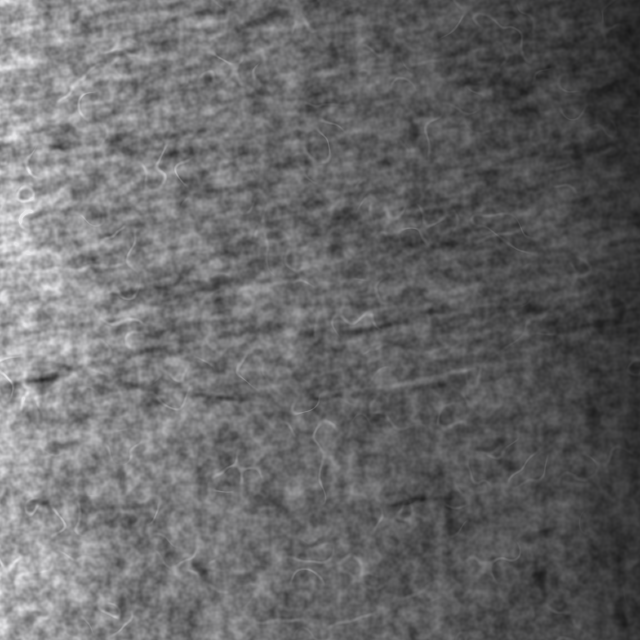
Reproduce this texture procedurally as a three.js fragment shader.

```glsl
// Worn grey stone wall, lit from the left, with slanted streaks, pits, cracks and pale threads.
#define CONTRAST 0.52
#define GRAIN_SCALE 72.0
#define STREAK_ANGLE 0.2
#define STREAK_AMOUNT 0.6
#define PIT_GRID 9.0
#define PIT_SHARE 0.38
#define PIT_DEPTH 0.36
#define THREAD_GLOW 0.26
#define CRACK_COUNT 16
#define CRACK_DEPTH 0.27
#define TINT vec3(0.997, 0.997, 1.008)

varying vec2 vUv;

vec2 hash2(vec2 p) {
  vec3 q = fract(p.xyx * vec3(0.1031, 0.1030, 0.0973));
  q += dot(q, q.yzx + 33.33);
  return fract((q.xx + q.yz) * q.zy);
}

float cornerSlope(vec2 cell, vec2 offset) {
  float angle = 6.2832 * hash2(cell + 17.0).x;
  return dot(vec2(cos(angle), sin(angle)), offset);
}

// Gradient noise, centred on zero
float noise(vec2 p) {
  vec2 i = floor(p), f = fract(p);
  vec2 u = f * f * f * (f * (f * 6.0 - 15.0) + 10.0);
  vec2 e = vec2(1.0, 0.0);
  float low = mix(cornerSlope(i, f), cornerSlope(i + e.xy, f - e.xy), u.x);
  float high = mix(cornerSlope(i + e.yx, f - e.yx), cornerSlope(i + 1.0, f - 1.0), u.x);
  return mix(low, high, u.y);
}

vec2 rotate(vec2 p, float angle) {
  float c = cos(angle), s = sin(angle);
  return vec2(c * p.x + s * p.y, c * p.y - s * p.x);
}

// Side light: bright left rim, steady fall, dark right edge
float lighting(vec2 p) {
  float light = 0.555 - 0.31 * p.x + 0.13 * exp(-9.0 * p.x);
  light -= 0.05 * smoothstep(0.85, 1.0, p.x);
  return light - 0.04 * smoothstep(0.6, 1.0, p.y) * smoothstep(0.2, 0.8, p.x);
}

// Clouds, grain, and streaks that turn from slanted above to upright below
float surface(vec2 p) {
  float clouds = 0.4 * noise(p * 7.0 + 3.0) + 0.45 * noise(p * 19.0 + 8.0);
  float grain = 0.5 * noise(p * 0.5 * GRAIN_SCALE + 5.0) + 0.6 * noise(p * GRAIN_SCALE)
              + 0.32 * noise(p * 2.0 * GRAIN_SCALE + 9.0);
  vec2 s = rotate(p, STREAK_ANGLE);
  float slanted = noise(s * vec2(13.0, 62.0)) + 0.6 * noise(s * vec2(30.0, 105.0) + 40.0);
  float upright = noise(p * vec2(52.0, 16.0) + 20.0);
  float upper = smoothstep(0.25, 0.5, p.y + 0.1 * noise(p * 4.0));
  return clouds + grain + STREAK_AMOUNT * mix(0.7 * upright, slanted, upper);
}

// Soft dark pits of uneven outline, one candidate per grid cell
float pits(vec2 p) {
  vec2 g = p * PIT_GRID;
  g += 0.12 * vec2(noise(p * 38.0), noise(p * 38.0 + 60.0));
  float depth = 0.0;
  for (int y = -1; y <= 1; y++) {
    for (int x = -1; x <= 1; x++) {
      vec2 cell = floor(g) + vec2(float(x), float(y));
      vec2 place = hash2(cell + 71.0), kind = hash2(cell + 131.0);
      vec2 d = rotate(g - cell - place, STREAK_ANGLE);
      vec2 size = mix(vec2(0.34, 0.11), vec2(0.12, 0.28), step(0.6, kind.y));
      float pit = 1.0 - smoothstep(0.2, 1.0, length(d / size));
      depth = max(depth, pit * step(kind.x, PIT_SHARE) * (0.45 + 0.55 * place.x));
    }
  }
  return depth;
}

// Fine curled pale threads along the zero lines of warped noise
float threads(vec2 p) {
  vec2 w = p + 0.012 * vec2(noise(p * 25.0), noise(p * 25.0 + 30.0));
  float line = 1.0 - smoothstep(0.0, 0.11, abs(noise(w * 24.0 + 11.0)));
  return line * smoothstep(0.0, 0.45, noise(p * 13.0 + 50.0));
}

// Short bowed cracks; positive is pale, negative is dark
float cracks(vec2 p) {
  float sum = 0.0;
  float wobble = 0.007 * noise(p * 28.0 + 90.0);
  float broken = smoothstep(-0.35, 0.15, noise(p * 17.0 + 33.0));
  for (int i = 0; i < CRACK_COUNT; i++) {
    vec2 id = vec2(float(i) * 3.0 + 5.0, 211.0);
    vec2 shape = hash2(id + 40.0);
    vec2 q = rotate(p - hash2(id), STREAK_ANGLE + 0.5 * (shape.x - 0.5));
    float reach = mix(0.05, 0.15, shape.y);
    float pale = step(0.62, fract(shape.x * 7.0));
    float off = abs(q.y - 1.6 * (shape.y - 0.3) * q.x * q.x - wobble);
    float line = 1.0 - smoothstep(0.0, mix(0.009, 0.005, pale), off);
    line *= 1.0 - smoothstep(0.4 * reach, reach, abs(q.x));
    sum += line * broken * mix(-1.0, 0.8, pale);
  }
  // Long sagging seam, dark along the left and pale at the right
  float x = p.x - 0.42;
  float seam = 1.0 - smoothstep(0.0, 0.008, abs(p.y - 0.375 - 0.5 * x * x - wobble));
  seam *= 1.0 - smoothstep(0.3, 0.35, abs(x));
  return sum + seam * mix(-broken, 0.9, smoothstep(0.56, 0.64, p.x));
}

void main() {
  float relief = 1.0 + CONTRAST * surface(vUv) + THREAD_GLOW * threads(vUv);
  relief += CRACK_DEPTH * clamp(cracks(vUv), -1.3, 1.0);
  relief *= 1.0 - PIT_DEPTH * pits(vUv);
  float grey = clamp(lighting(vUv) * relief, 0.08, 0.9);
  gl_FragColor = vec4(grey * TINT, 1.0);
}
```
